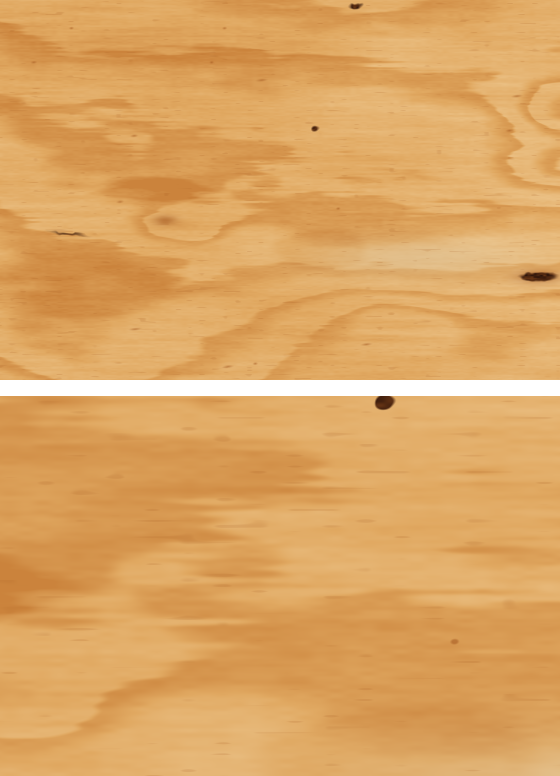
Top, the full canvas; bottom, a detail of the centre.
Reproduce this texture procedurally as a Shadertoy shader.

```glsl
const vec3 HONEY = vec3(0.795, 0.515, 0.235);
const vec3 AMBER = vec3(0.880, 0.660, 0.380);
const vec3 CREAM = vec3(0.930, 0.775, 0.550);
const vec3 CHAR = vec3(0.170, 0.075, 0.040);
const vec3 RUST = vec3(0.640, 0.340, 0.120);

float hash(vec2 p) {
    return fract(sin(dot(p, vec2(127.1, 311.7))) * 43758.5453);
}

float noise(vec2 p) {
    vec2 i = floor(p), f = fract(p);
    f = f * f * (3.0 - 2.0 * f);
    return mix(mix(hash(i), hash(i + vec2(1, 0)), f.x),
               mix(hash(i + vec2(0, 1)), hash(i + vec2(1, 1)), f.x), f.y);
}

float fbm(vec2 p) {
    float sum = 0.0, amp = 0.5;
    for (int i = 0; i < 4; i++) {
        sum += amp * noise(p);
        p = p * 2.03 + 17.3;
        amp *= 0.5;
    }
    return sum / 0.9375;
}

vec2 rotate(vec2 p, float angle) {
    float c = cos(angle), s = sin(angle);
    return vec2(c * p.x + s * p.y, c * p.y - s * p.x);
}

// Soft hill with an elliptical footprint
float hill(vec2 p, vec2 center, vec2 radius) {
    vec2 q = (p - center) / radius;
    return exp(-dot(q, q));
}

// Coverage of a filled ellipse
float ellipse(vec2 p, vec2 center, vec2 radius, float angle, float blur) {
    vec2 q = rotate(p - center, angle) / radius;
    float d = (length(q) - 1.0) * min(radius.x, radius.y);
    return 1.0 - smoothstep(-blur, blur, d);
}

// Growth height whose contours are the rings
float growth(vec2 p) {
    float h = 2.0 * p.y + 1.7 * noise(p * vec2(1.3, 3.2) + 4.7);
    h += 0.42 * fbm(p * vec2(3.2, 8.0) + 9.1);
    h += 0.10 * noise(p * vec2(11.0, 45.0));
    h += 1.1 * hill(p, vec2(1.48, 0.71), vec2(0.13, 0.085));
    h += 1.0 * hill(p, vec2(1.49, 0.56), vec2(0.19, 0.065));
    h -= 0.6 * hill(p, vec2(1.07, 0.16), vec2(0.16, 0.060));
    h += 0.7 * hill(p, vec2(0.48, 0.40), vec2(0.13, 0.055));
    return h;
}

// Late wood darkens slowly, then ends abruptly
float lateWood(float h, float ragged) {
    float f = fract(h * 1.9 + ragged);
    return smoothstep(0.40, 0.86, f) * (1.0 - smoothstep(0.89, 1.0, f));
}

// Ragged patch stretched along the grain
float stain(vec2 p, vec2 center, vec2 radius, float ragged) {
    return smoothstep(0.35, 0.62, hill(p, center, radius) + ragged);
}

vec3 woodColor(float tone) {
    vec3 c = mix(HONEY, AMBER, clamp(tone * 2.0, 0.0, 1.0));
    return mix(c, CREAM, clamp(tone * 2.0 - 1.0, 0.0, 1.0));
}

void mainImage(out vec4 fragColor, in vec2 fragCoord) {
    vec2 p = fragCoord / iResolution.y;
    float blur = 1.2 / iResolution.y;
    float fiber = noise(p * vec2(9.0, 190.0)) - 0.5;
    float streak = fbm(p * vec2(4.0, 55.0) + 31.0) - 0.5;
    float cloud = fbm(p * vec2(2.2, 5.0) + 52.0) - 0.5;

    // Rings and broad patches
    float tone = 0.61 + 0.10 * (p.x - 0.73) - 0.10 * (p.y - 0.5);
    tone -= 0.43 * lateWood(growth(p), 0.09 * fiber) * (0.8 + 0.9 * cloud);
    float ragged = 0.7 * cloud + 0.4 * streak;
    tone -= 0.32 * stain(p, vec2(0.42, 0.50), vec2(0.16, 0.040), ragged);
    tone -= 0.20 * stain(p, vec2(0.20, 0.25), vec2(0.30, 0.090), ragged);
    tone -= 0.16 * stain(p, vec2(0.50, 0.88), vec2(0.40, 0.060), ragged);
    tone -= 0.18 * stain(p, vec2(0.85, 0.34), vec2(0.13, 0.060), ragged);
    tone += 0.24 * hill(p, vec2(1.12, 0.32), vec2(0.30, 0.060));
    tone += 0.42 * cloud + 0.28 * streak + 0.13 * fiber;
    tone += 0.10 * (noise(p * vec2(70.0, 260.0)) - 0.5);
    vec3 color = woodColor(tone);

    // Pale grayish heartwood and short pores
    float pale = hill(p, vec2(1.10, 0.32), vec2(0.28, 0.055));
    color = mix(color, vec3(0.84, 0.73, 0.56), 0.45 * pale);
    float pore = smoothstep(0.84, 0.97, noise(p * vec2(32.0, 210.0) + 8.0));
    color = mix(color, RUST, 0.16 * pore);

    // Scattered specks
    for (int i = 0; i < 14; i++) {
        float id = float(i);
        vec2 center = vec2(1.47 * hash(vec2(id, 2.3)), hash(vec2(id, 7.9)));
        vec2 size = vec2(0.003 + 0.006 * hash(vec2(id, 4.1)), 0.0022);
        color = mix(color, RUST, 0.55 * ellipse(p, center, size, 0.1, blur));
    }

    // Knots, a splinter and their rusty rims
    float wobble = 0.006 * (noise(p * 90.0) - 0.5);
    vec2 k = p + wobble;
    float rim = hill(p, vec2(1.416, 0.272), vec2(0.058, 0.018));
    rim = max(rim, hill(p, vec2(0.435, 0.42), vec2(0.030, 0.013)));
    color = mix(color, RUST, 0.6 * rim);
    float hole = ellipse(k, vec2(1.416, 0.272), vec2(0.045, 0.011), 0.0, blur);
    hole = max(hole, ellipse(k, vec2(0.935, 0.984), vec2(0.015, 0.007), 0.1, blur));
    hole = max(hole, ellipse(k, vec2(0.830, 0.663), vec2(0.008, 0.006), 0.0, blur));
    hole = max(hole, 0.8 * ellipse(k, vec2(0.180, 0.385), vec2(0.034, 0.003), -0.12, blur));
    vec3 bark = mix(CHAR, RUST, 0.5 * noise(p * vec2(120.0, 240.0)));
    color = mix(color, bark, hole);

    fragColor = vec4(clamp(color, 0.0, 1.0), 1.0);
}
```
